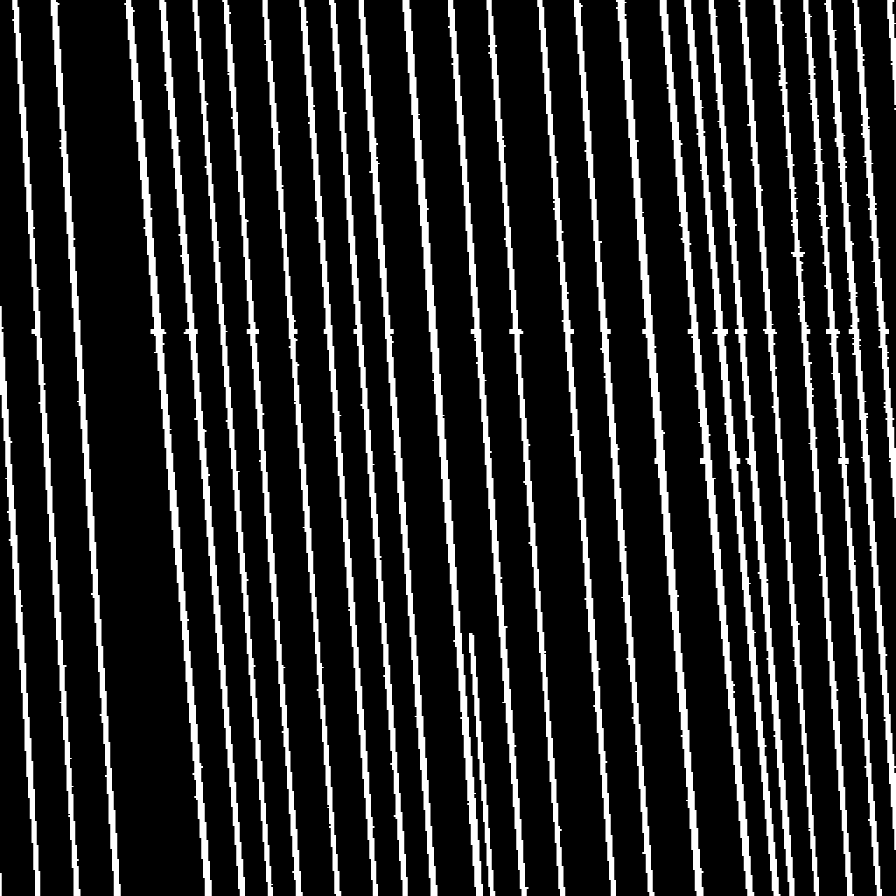
A WebGL 1 fragment shader for this pattern:

```glsl
precision highp float;
// Thin white slanted strands with stepped, slightly worn edges on black.

uniform vec2 u_resolution;

const int STRAND_COUNT = 28;
const float UNIT = 1.0 / 768.0;   // spacing unit, fraction of the canvas
const float CELL = 1.0 / 512.0;   // size of one stair step
const vec3 BACKGROUND = vec3(0.0);
const vec3 STRAND = vec3(1.0);

float hash(vec2 p) {
  return fract(sin(dot(p, vec2(12.9898, 78.233))) * 43758.5453);
}

// Smooth one-dimensional noise, a separate track for each seed.
float noise(float t, float seed) {
  float cell = floor(t);
  float f = fract(t);
  return mix(hash(vec2(cell, seed)), hash(vec2(cell + 1.0, seed)), f * f * (3.0 - 2.0 * f));
}

float bump(float x, float center, float spread) {
  float d = (x - center) / spread;
  return exp(-d * d);
}

float snap(float x) {
  return floor(x / CELL + 0.5) * CELL;
}

// Uneven spacing: a steady pitch with wide gaps, tighter groups and a ripple.
float strandTop(float i) {
  float x = -53.0 + 33.0 * i;
  x += 31.0 * step(3.5, i) + 4.0 * step(11.5, i) + 16.0 * step(14.5, i);
  x -= 4.0 * clamp(i - 4.0, 0.0, 7.0) + 8.3 * max(i - 18.0, 0.0);
  x += 4.0 * cos(1.396 * (i - 9.0)) * smoothstep(5.0, 7.0, i);
  return x * UNIT;
}

// Sideways drift from the top of the canvas to the bottom.
float strandLean(float i) {
  float lean = 53.0 + 10.0 * step(3.5, i);
  lean += 7.0 * bump(i, 4.5, 1.3) + 14.0 * bump(i, 18.6, 1.6);
  return lean * UNIT;
}

// Width in cells, with slow swelling along the strand.
float strandWidth(float i, float depth) {
  float width = 2.75 + 0.6 * hash(vec2(i, 3.0));
  width += 0.7 * bump(i, 4.0, 0.7) + 0.8 * bump(i, 12.3, 1.0) + 0.9 * bump(i, 17.5, 1.8);
  return width + 0.8 * (noise(depth * 14.0, i + 20.0) - 0.5);
}

// Short horizontal knot, in cells, at a given depth.
float knot(float depth, float at, float size) {
  return size * step(abs(depth - at), 1.6 * CELL);
}

// Extra width on one side from knots and stray cells.
float wear(float i, float depth, float side) {
  float row = floor(depth / CELL);
  float seed = hash(vec2(i, side));
  float extra = knot(depth, 0.37, 2.0 * step(0.35, seed));
  extra += knot(depth, 0.514, 2.0 * step(0.65, seed) * step(14.5, i));
  extra += knot(depth, 0.284, 2.0 * bump(i, 22.0, 0.5));
  float roughness = 0.012 + 0.06 * step(21.5, i) * (1.0 - smoothstep(0.3, 0.6, depth));
  extra += step(1.0 - roughness, hash(vec2(row, i + 40.0 * side)));
  return extra;
}

// Coverage between two edges held to the stair grid.
float span(float x, float left, float right) {
  float inside = min(x - snap(left), snap(right) - x);
  return clamp(inside * u_resolution.x + 0.5, 0.0, 1.0);
}

float strand(float x, float depth, float i) {
  float center = strandTop(i) + strandLean(i) * depth;
  float halfWidth = 0.5 * strandWidth(i, depth);
  float left = center - (halfWidth + wear(i, depth, 1.0)) * CELL;
  float right = center + (halfWidth + wear(i, depth, 2.0)) * CELL;
  return span(x, left, right);
}

// A finer strand that starts partway down beside strand i.
float branch(float x, float depth, float i, float start) {
  float center = strandTop(i) + strandLean(i) * depth + 11.0 * UNIT;
  float halfWidth = 1.4 * CELL;
  return span(x, center - halfWidth, center + halfWidth) * step(start, depth);
}

void main() {
  vec2 uv = gl_FragCoord.xy / u_resolution;
  float depth = (floor((1.0 - uv.y) / CELL) + 0.5) * CELL;

  float coverage = branch(uv.x, depth, 12.0, 0.708);
  for (int n = 0; n < STRAND_COUNT; n++) {
    coverage = max(coverage, strand(uv.x, depth, float(n)));
  }
  gl_FragColor = vec4(mix(BACKGROUND, STRAND, coverage), 1.0);
}
```
